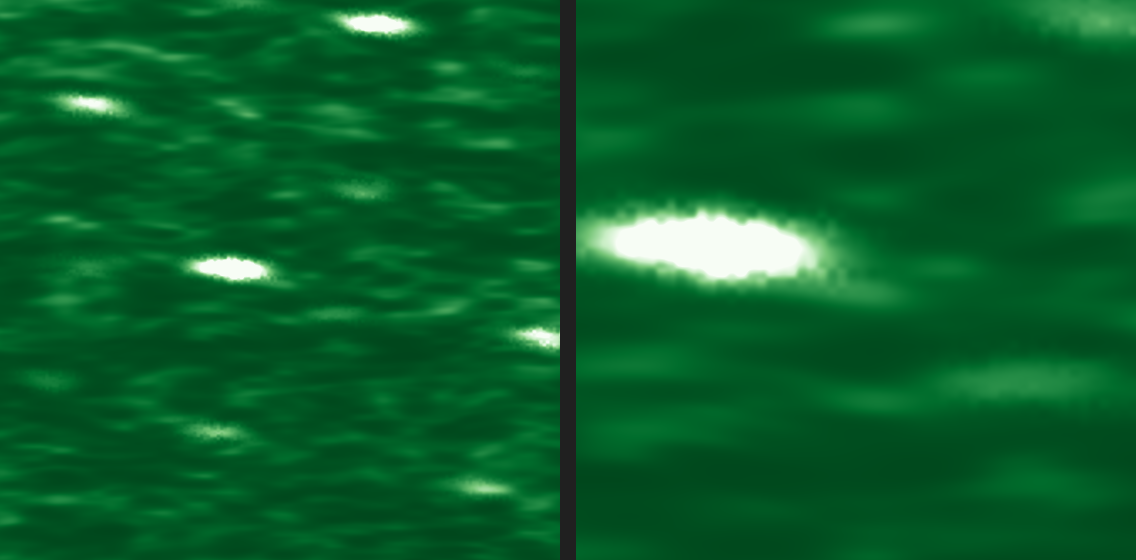
Left: the whole. Right: its middle third, enlarged.
Give the GLSL for this texture, as a Shadertoy shader.

```glsl
// Dark green water-like speckle with a few bright, flat glints.
// Sheared layers of stretched value noise make the streaks; scattered
// Gaussian spots add the glints; a green ramp colours the summed intensity.

const vec2  STREAK_SIZE   = vec2(0.075, 0.020); // noise cell, canvas units
const float MEDIAN_LEVEL  = 0.056;  // typical background intensity
const float STREAK_SPREAD = 0.60;   // log contrast of the streaks
const float WARP_HEIGHT   = 0.012;  // slow waviness of the streaks
const int   GLINT_COUNT   = 12;
const vec2  GLINT_SIZE    = vec2(0.056, 0.0145);
const float GLINT_TILT    = 0.07;
const float GLINT_FAINT   = 0.16;
const float GLINT_BRIGHT  = 2.7;    // above 1 clips to a white core
const float TOOTH_WIDTH   = 0.006;  // ragged rim of the glints
const float TOOTH_HEIGHT  = 0.005;

const vec3 DEEP_GREEN  = vec3(0.000, 0.267, 0.106);
const vec3 MID_GREEN   = vec3(0.000, 0.427, 0.173);
const vec3 LEAF_GREEN  = vec3(0.137, 0.545, 0.271);
const vec3 LIGHT_GREEN = vec3(0.455, 0.769, 0.463);
const vec3 PALE_GREEN  = vec3(0.780, 0.930, 0.765);
const vec3 NEAR_WHITE  = vec3(0.969, 0.992, 0.961);

float hash(vec2 p) {
    vec3 q = fract(vec3(p.xyx) * 0.1031);
    q += dot(q, q.yzx + 33.33);
    return fract((q.x + q.y) * q.z);
}

// Smooth value noise, centred on zero
float noise(vec2 p) {
    vec2 cell = floor(p);
    vec2 f = fract(p);
    f = f * f * f * (f * (f * 6.0 - 15.0) + 10.0);
    float low  = mix(hash(cell), hash(cell + vec2(1, 0)), f.x);
    float high = mix(hash(cell + vec2(0, 1)), hash(cell + vec2(1, 1)), f.x);
    return mix(low, high, f.y) - 0.5;
}

// Streak layer with its own slope, scale and offset
float streakLayer(vec2 p, float slope, float scale, float seed) {
    p.y += slope * p.x;
    return noise(p / (STREAK_SIZE * scale) + seed);
}

// Sum of layers, scaled to roughly unit deviation
float streaks(vec2 p) {
    p.y += WARP_HEIGHT * 2.0 * noise(p * vec2(5.0, 7.0) + 40.3);
    float sum = streakLayer(p,  0.11, 1.00, 17.3)
              + streakLayer(p, -0.09, 1.15, 71.9)
              + streakLayer(p,  0.04, 1.90, 133.1) * 0.9
              + streakLayer(p, -0.03, 0.65, 211.7) * 0.6;
    return sum / 0.38;
}

// Scattered flat spots, most faint and a few clipped to white
float glints(vec2 p) {
    p.y += TOOTH_HEIGHT * noise(p / TOOTH_WIDTH + 9.0);
    p.y += TOOTH_HEIGHT * noise(p / (TOOTH_WIDTH * 5.0) + 57.0);
    float sum = 0.0;
    for (int i = 0; i < GLINT_COUNT; i++) {
        float k = float(i);
        vec2 jitter = vec2(hash(vec2(k, 3.7)), hash(vec2(k, 8.1))) - 0.5;
        vec2 centre = fract(vec2(0.7549, 0.5698) * k + vec2(0.13, 0.29) + 0.12 * jitter);
        vec2 d = p - centre;
        d.y += GLINT_TILT * d.x;
        d /= GLINT_SIZE * mix(0.9, 1.1, hash(vec2(k, 5.3)));
        float rank = k / float(GLINT_COUNT - 1);
        sum += mix(GLINT_FAINT, GLINT_BRIGHT, pow(rank, 4.0)) * exp(-dot(d, d));
    }
    return sum;
}

// Dark to white green ramp
vec3 greenRamp(float v) {
    vec3 c = mix(DEEP_GREEN, MID_GREEN, clamp(v / 0.125, 0.0, 1.0));
    c = mix(c, LEAF_GREEN,  clamp((v - 0.125) / 0.125, 0.0, 1.0));
    c = mix(c, LIGHT_GREEN, clamp((v - 0.25) / 0.25, 0.0, 1.0));
    c = mix(c, PALE_GREEN,  clamp((v - 0.50) / 0.25, 0.0, 1.0));
    return mix(c, NEAR_WHITE, clamp((v - 0.75) / 0.25, 0.0, 1.0));
}

void mainImage(out vec4 fragColor, in vec2 fragCoord) {
    vec2 uv = fragCoord / iResolution.y;
    float streak = streaks(uv);
    float level = MEDIAN_LEVEL * exp(STREAK_SPREAD * streak);
    level += glints(uv) * (1.0 + 0.15 * streak);
    fragColor = vec4(greenRamp(level), 1.0);
}
```
